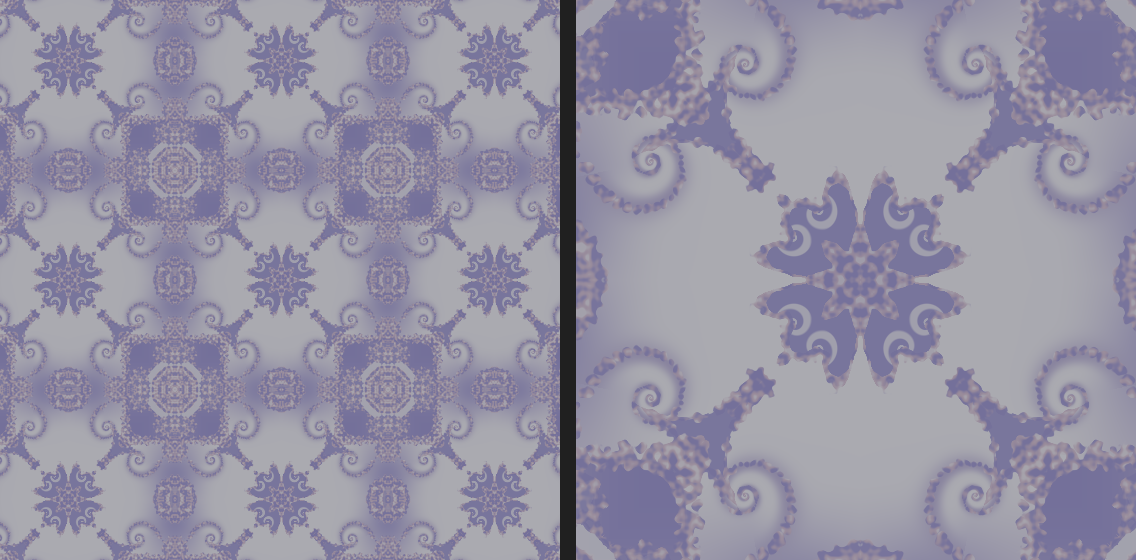
Left: the whole. Right: its middle third, enlarged.
A WebGL 2 fragment shader for this pattern:

```glsl
#version 300 es
precision highp float;
// Mirrored fractal-lace wallpaper: square medallions, curled arms, ovals and eight-lobed stars.

uniform vec2 u_resolution;
out vec4 outColor;

const float TAU = 6.2831853;
const vec2 PERIOD = vec2(0.3805, 0.3915);     // one repeat, in canvas units
const vec2 STAR_CENTER = vec2(0.5026, 0.5);
const vec3 SILVER = vec3(0.665, 0.665, 0.69);
const vec3 ASH = vec3(0.615, 0.605, 0.665);
const vec3 MIST = vec3(0.535, 0.515, 0.62);
const vec3 VIOLET = vec3(0.455, 0.44, 0.605);
const vec3 ROSE = vec3(0.60, 0.545, 0.605);
const float SQUARE_SIZE = 0.228;
const float DISC_RADIUS = 0.115;
const vec2 CURL_CENTER = vec2(0.32, 0.172);
const float CURL_RADIUS = 0.10;
const float CURL_DECAY = 0.22;
const float FRAY = 0.012;                     // raggedness of lace edges

vec2 hashGradient(vec2 p) {
  vec3 h = fract(vec3(p.xyx) * vec3(0.1031, 0.1030, 0.0973));
  h += dot(h, h.yzx + 33.33);
  float a = TAU * fract((h.x + h.y) * h.z);
  return vec2(cos(a), sin(a));
}

float gradientNoise(vec2 p) {
  vec2 i = floor(p), f = p - i;
  vec2 w = f * f * f * (f * (f * 6.0 - 15.0) + 10.0);
  vec2 e = vec2(1.0, 0.0);
  float a = dot(hashGradient(i), f);
  float b = dot(hashGradient(i + e), f - e);
  float c = dot(hashGradient(i + e.yx), f - e.yx);
  float d = dot(hashGradient(i + 1.0), f - 1.0);
  return mix(mix(a, b, w.x), mix(c, d, w.x), w.y);
}

// Fine threaded colour; bias pushes it toward the pale threads
vec3 laceColor(vec2 p, float bias) {
  float n = 0.42 + bias + 0.9 * gradientNoise(p * 52.0) + 0.9 * gradientNoise(p * 88.0 + 7.0);
  vec3 c = mix(VIOLET, ROSE, smoothstep(0.1, 0.65, n));
  return mix(c, SILVER, 0.8 * smoothstep(0.6, 1.0, n));
}

// Distance to a chain of round beads along an edge
float beadChain(float d, float along, float spacing, float radius) {
  return length(vec2(d, (fract(along / spacing) - 0.5) * spacing)) - radius;
}

float ellipseDistance(vec2 p, vec2 size) {
  return (length(p / size) - 1.0) * min(size.x, size.y);
}

// Concentric rings crossed by spokes
float rosette(vec2 p, float spokes, float rings) {
  return cos(length(p) * rings) * (0.6 + 0.4 * cos(atan(p.y, p.x) * spokes));
}

void main() {
  vec2 uv = gl_FragCoord.xy / u_resolution;
  vec2 p = abs(fract((uv - STAR_CENTER) / PERIOD) - 0.5);
  p = vec2(max(p.x, p.y), min(p.x, p.y));     // eightfold mirror about the medallion
  float aa = 0.8 / (min(u_resolution.x, u_resolution.y) * PERIOD.x);
  #define fill(d) (1.0 - smoothstep(-aa, aa, d))
  float fray = FRAY * (gradientNoise(p * 42.0) + 0.7 * gradientNoise(p * 85.0 + 3.0));

  // Ground with violet haze around the ovals
  vec3 col = mix(ASH, SILVER, smoothstep(0.04, 0.2, p.y));
  vec2 haze = (p - vec2(0.39, 0.0)) / vec2(0.11, 0.10);
  col = mix(col, VIOLET, 0.75 * exp(-dot(haze, haze)));

  // Curled arm: log spiral unwound into turns
  vec2 s = p - CURL_CENTER;
  float r = max(length(s), 0.001);
  float a = mod(atan(s.x, -s.y), TAU);
  float turn = (log(CURL_RADIUS / r) / CURL_DECAY - a) / TAU;
  float nearest = max(floor(turn + 0.5), 0.0);
  float across = (turn - nearest) * TAU * CURL_DECAY;
  float theta = a + TAU * nearest;
  float coil = 0.5 + 0.5 * cos(TAU * turn);
  float inside = smoothstep(-0.02, 0.03, turn) * smoothstep(0.0, 1.5, a + TAU * floor(max(turn, 0.0)));
  col = mix(col, mix(SILVER, MIST, coil * coil), inside);
  col = mix(col, MIST, 0.55 * exp(-across * across * 16.0) * step(0.0, theta - 0.2));
  float curl = beadChain(across, theta, 0.2, 0.115) * r + fray * 0.6;
  col = mix(col, laceColor(p, 0.0), 0.9 * fill(curl));

  // Lace knot on the axis between medallion and oval
  float knot = ellipseDistance(p - vec2(0.27, 0.0), vec2(0.065, 0.06)) + 1.5 * fray;
  col = mix(col, laceColor(p, 0.05), 0.8 * fill(knot));

  // Tapered diagonal arm ending in knobs
  float along = 0.5 * (p.x + p.y);
  float side = (p.x - p.y) * 0.7071;
  float arm = side - 0.01 - 0.056 * exp(-(along - 0.245) / 0.026);
  arm = max(max(arm, 0.235 - along), along - 0.335);
  col = mix(col, VIOLET, 0.9 * fill(arm + 0.3 * fray));
  col = mix(col, laceColor(p, 0.0), 0.9 * fill(abs(arm) - 0.006 + fray));
  float knob = min(length(p - 0.337) - 0.024, length(p - 0.308) - 0.016);
  col = mix(col, laceColor(p, -0.15), fill(knob + fray));

  // Medallion square with beaded border
  vec2 p4 = p * p * p * p / pow(SQUARE_SIZE, 4.0);
  float square = (pow(dot(p4, p4), 0.125) - 1.0) * SQUARE_SIZE;
  vec3 field = mix(VIOLET, MIST, 0.8 * exp(-p.y * p.y / 0.006));
  col = mix(col, field, fill(square));
  float border = min(beadChain(square, p.y, 0.026, 0.016), beadChain(square - 0.014, p.y + 0.013, 0.026, 0.009));
  col = mix(col, laceColor(p, 0.03), 0.9 * fill(border + fray));
  float corner = length(p - 0.229) - 0.036;
  col = mix(col, laceColor(p, 0.12 + 0.2 * cos(corner * 260.0)), 0.9 * fill(corner + fray));

  // Quatrefoil: pale ring, axial lobes and central disc
  float radius = length(p);
  float angle = atan(p.y, p.x);
  float lobe = ellipseDistance(p - vec2(0.165, 0.0), vec2(0.052, 0.088)) + fray;
  float ring = radius - 0.148 + fray;
  float foil = min(ring, lobe);
  col = mix(col, SILVER, 0.85 * fill(foil));
  col = mix(col, laceColor(p, 0.15 * cos(lobe * 300.0)), 0.85 * fill(lobe + 0.004));
  float foilBeads = beadChain(foil, angle, 0.131, 0.008);
  col = mix(col, laceColor(p, -0.05), 0.9 * fill(min(foilBeads, abs(foil) - 0.006)));
  float disc = radius - DISC_RADIUS + fray;
  col = mix(col, laceColor(p, 0.10 + 0.2 * rosette(p, 16.0, 210.0)), 0.9 * fill(disc));

  // Ovals midway between medallions
  vec2 o = vec2(0.5 - p.x, p.y);
  float oval = ellipseDistance(o, vec2(0.108, 0.101)) + 0.003 * cos(atan(o.y, o.x) * 24.0) + fray;
  col = mix(col, laceColor(p, 0.02 + 0.2 * rosette(o * vec2(0.93, 1.0), 8.0, 170.0)), 0.88 * fill(oval));
  float eye = ellipseDistance(o, vec2(0.045, 0.018));
  col = mix(col, MIST, 0.7 * fill(abs(eye) - 0.005));

  // Eight-lobed star at the cell corner
  vec2 q = 0.5 - p;
  float phi = atan(q.x, q.y + 0.00001);
  float outline = 0.150 + 0.019 * cos((phi - 0.23) * 11.3) - 0.058 * exp(-phi * phi / 0.012);
  float star = length(q) - outline + 1.3 * fray;
  col = mix(col, VIOLET, 0.92 * fill(star));
  vec2 c = q - vec2(0.066, 0.104);
  float swirl = cos(atan(c.y, c.x) + 4.5 * log(length(c) + 0.002));
  col = mix(col, SILVER, 0.8 * smoothstep(0.0, 0.7, swirl) * fill(length(c) - 0.03));
  float heart = length(q) - 0.065 - 0.02 * cos(phi * 8.0);
  col = mix(col, laceColor(p, 0.08 + 0.12 * rosette(q, 8.0, 190.0)), 0.85 * fill(heart + fray));
  col = mix(col, laceColor(p, 0.02), 0.9 * fill(abs(star + 0.005) - 0.011));

  outColor = vec4(col, 1.0);
}
```
